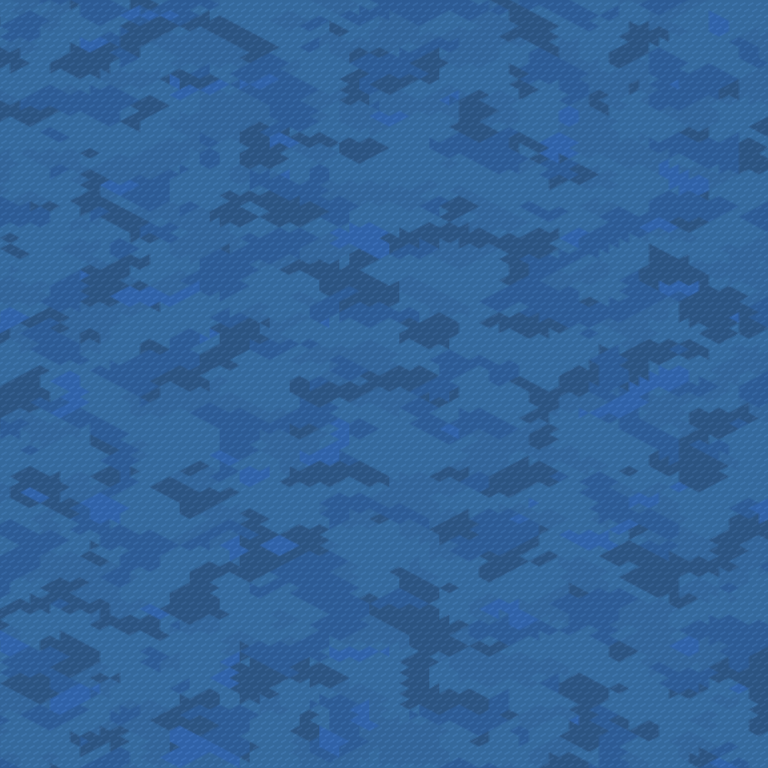
Reproduce this pattern procedurally as a three.js fragment shader.

```glsl
varying vec2 vUv;

const vec3 BASE = vec3(0.207, 0.410, 0.612);
const vec3 BASE_SHADE = vec3(0.200, 0.393, 0.598);
const vec3 DARK = vec3(0.174, 0.328, 0.505);
const vec3 BLUE = vec3(0.177, 0.358, 0.580);
const vec3 BRIGHT = vec3(0.190, 0.385, 0.655);
const vec3 THREAD_LIGHT = vec3(0.036, 0.048, 0.062);

const vec2 DIAMOND = vec2(0.0260, 0.0138);   // width and height of a camo cell
const float SPLIT = 0.09;                    // how readily a cell splits in half
const float PATCH_SCALE = 0.18;              // noise units per cell
const float DARK_LEVEL = 0.19;
const float BLUE_LEVEL = 0.21;
const float BRIGHT_LEVEL = 0.43;
const float SHADE_LEVEL = 0.12;
const float EDGE_SOFTNESS = 0.0010;

const vec2 THREAD_PITCH = vec2(0.0104, 0.0078);
const vec2 THREAD_HALF = vec2(0.0025, 0.0014);
const float THREAD_CORE = 0.0003;
const float THREAD_FADE = 0.0019;

vec2 gradientAt(vec2 p) {
  float h = fract(sin(dot(p, vec2(127.1, 311.7))) * 43758.55);
  float angle = 6.28318 * h;
  return vec2(cos(angle), sin(angle));
}

float gradientNoise(vec2 p) {
  vec2 i = floor(p);
  vec2 f = p - i;
  vec2 u = f * f * f * (f * (f * 6.0 - 15.0) + 10.0);
  vec2 e = vec2(1.0, 0.0);
  float a = dot(gradientAt(i), f);
  float b = dot(gradientAt(i + e.xy), f - e.xy);
  float c = dot(gradientAt(i + e.yx), f - e.yx);
  float d = dot(gradientAt(i + e.xx), f - e.xx);
  return mix(mix(a, b, u.x), mix(c, d, u.x), u.y);
}

float patches(vec2 p) {
  return gradientNoise(p) + 0.5 * gradientNoise(p * 2.07 + 17.3);
}

// One flat colour per half diamond of a slanted grid
vec3 camo(vec2 uv) {
  vec2 s = uv / DIAMOND;
  vec2 q = vec2(s.x + s.y, s.x - s.y);
  vec2 cell = floor(q);
  vec2 f = q - cell;
  float side = f.x + f.y > 1.0 ? SPLIT : -SPLIT;
  vec2 p = (cell + 0.5 + side) * PATCH_SCALE;

  vec3 color = mix(BASE, BASE_SHADE, step(SHADE_LEVEL, patches(p + 83.4)));
  color = mix(color, DARK, step(DARK_LEVEL, patches(p + vec2(5.2, 31.7))));
  color = mix(color, BLUE, step(BLUE_LEVEL, patches(p + vec2(47.6, 12.9))));
  return mix(color, BRIGHT, step(BRIGHT_LEVEL, patches(p + vec2(61.3, 74.1))));
}

// Short rising stitches in staggered rows
float threads(vec2 uv) {
  vec2 g = uv / THREAD_PITCH;
  g.x += 0.5 * mod(floor(g.y), 2.0);
  vec2 p = (fract(g) - 0.5) * THREAD_PITCH;
  float along = clamp(dot(p, THREAD_HALF) / dot(THREAD_HALF, THREAD_HALF), -1.0, 1.0);
  return 1.0 - smoothstep(THREAD_CORE, THREAD_FADE, length(p - along * THREAD_HALF));
}

void main() {
  // Average a small 3 by 3 neighbourhood to smooth the cell edges
  vec3 color = vec3(0.0);
  for (int y = -1; y <= 1; y++) {
    for (int x = -1; x <= 1; x++) {
      color += camo(vUv + vec2(float(x), float(y)) * EDGE_SOFTNESS);
    }
  }
  color = color / 9.0 + THREAD_LIGHT * threads(vUv);
  gl_FragColor = vec4(color, 1.0);
}
```
